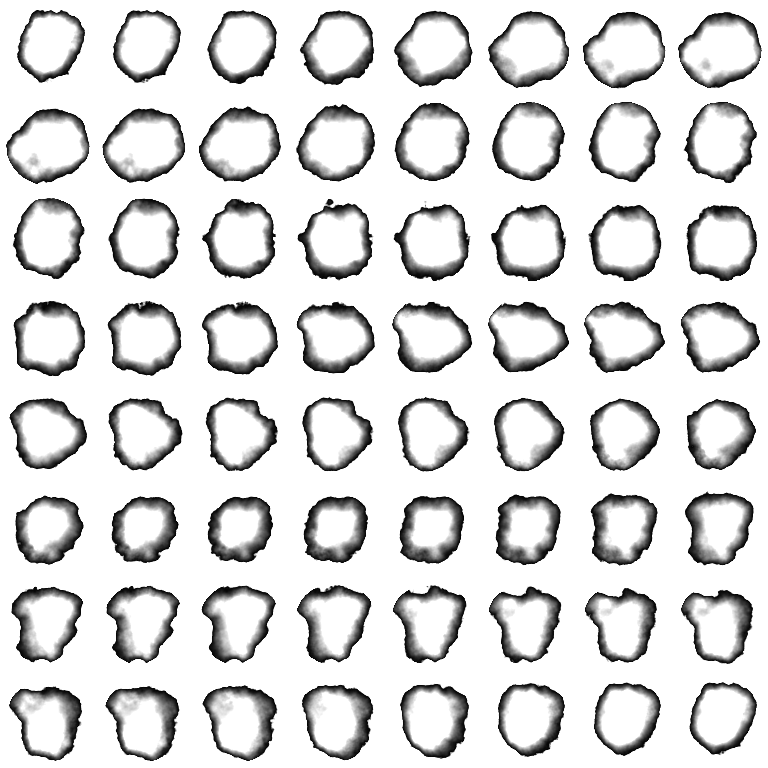
Write a WebGL 1 fragment shader that draws this pattern.

```glsl
precision highp float;

// A sheet of 8 by 8 scorched rings, read from the top left, row by row.
// Each ring is a circle warped by looping 3D noise: its ragged rim is cut
// hard against white, and the char fades softly towards the hollow centre.

uniform vec2 u_resolution;

const float GRID = 8.0;
const float RIM_RADIUS = 0.377;     // in cell widths, as are the next three
const float RIM_WARP = 0.34;
const float CHAR_THIN = 0.05;
const float CHAR_THICK = 0.21;
const float BASE_PERIOD = 9.0;      // noise slices in one loop of the sheet
const float PERIOD_STEP = 4.0;      // finer octaves change a little faster

float hash(vec3 p) {
  return fract(sin(dot(p, vec3(127.1, 311.7, 74.7))) * 43758.5453);
}

// One slice of value noise: bilinear blend of the four lattice corners.
float sliceNoise(vec2 cell, vec2 blend, float slice) {
  float a = hash(vec3(cell, slice));
  float b = hash(vec3(cell + vec2(1.0, 0.0), slice));
  float c = hash(vec3(cell + vec2(0.0, 1.0), slice));
  float d = hash(vec3(cell + vec2(1.0, 1.0), slice));
  return mix(mix(a, b, blend.x), mix(c, d, blend.x), blend.y);
}

// Value noise that loops as phase runs from 0 to 1.
float loopNoise(vec2 p, float phase, float period) {
  vec2 cell = floor(p);
  vec2 f = fract(p);
  vec2 blend = f * f * (3.0 - 2.0 * f);
  float z = phase * period;
  float slice = floor(z);
  float t = smoothstep(0.0, 1.0, fract(z));
  float near = sliceNoise(cell, blend, mod(slice, period));
  float far = sliceNoise(cell, blend, mod(slice + 1.0, period));
  return mix(near, far, t);
}

float loopFbm(vec2 p, float phase) {
  float sum = 0.0;
  float amplitude = 0.5;
  float period = BASE_PERIOD;
  for (int i = 0; i < 5; i++) {
    sum += amplitude * (loopNoise(p, phase, period) - 0.5);
    p = mat2(1.6, 1.2, -1.2, 1.6) * p + vec2(17.3, 9.1);
    amplitude *= 0.5;
    period += PERIOD_STEP;
  }
  return sum;
}

// Depth inside the ragged rim, negative outside it.
float rimDepth(vec2 p, float phase) {
  float r = length(p);
  float guard = 4.0 * max(r - 0.43, 0.0);   // keeps flecks within the cell
  return RIM_RADIUS - r - guard + RIM_WARP * loopFbm(p * 3.6 + 5.2, phase);
}

// Brightness of the char, from black at the rim to white inside.
float charShade(float depth, float width) {
  return pow(clamp(depth / width, 0.0, 1.0), 1.3);
}

void main() {
  // Cell coordinates and the place of the cell in the loop.
  vec2 grid = gl_FragCoord.xy / u_resolution * GRID;
  vec2 id = floor(grid);
  vec2 p = fract(grid) - 0.5;
  float phase = (id.x + GRID * (GRID - 1.0 - id.y)) / (GRID * GRID);

  // Scorched band of uneven width.
  float depth = rimDepth(p, phase);
  float patchy = loopNoise(p * 5.0 + 41.7, phase, BASE_PERIOD);
  float shade = charShade(depth, mix(CHAR_THIN, CHAR_THICK, patchy));

  // Crisp outer edge, smoothed over about a pixel.
  float pixel = GRID / min(u_resolution.x, u_resolution.y);
  float inside = smoothstep(-0.6 * pixel, 0.6 * pixel, depth);
  gl_FragColor = vec4(vec3(mix(1.0, shade, inside)), 1.0);
}
```
